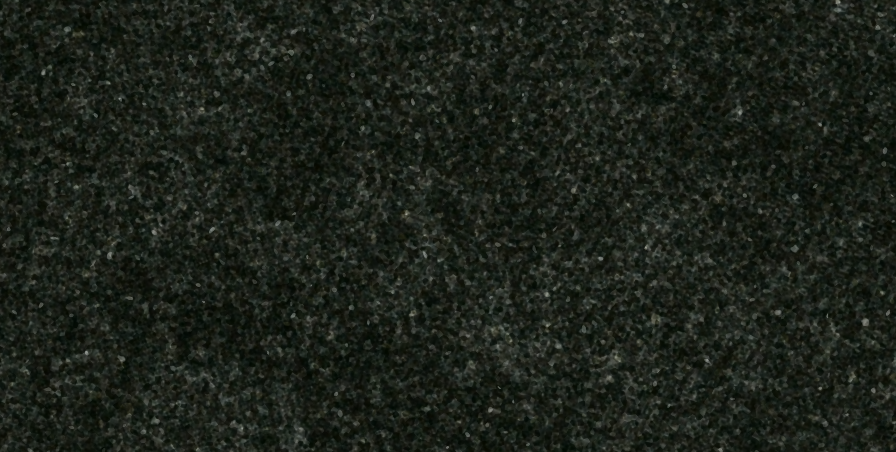
This texture is drawn by a Shadertoy shader. Its source:

```glsl
// Polished dark green-black granite with a fine crystalline grain.
// Small cellular crystals and value noise form a brightness field, mapped
// exponentially to dark tones; olive patches and pale ragged chips lie on top.

float hash(vec2 p) {
    return fract(sin(dot(p, vec2(127.1, 311.7))) * 43758.5453);
}

float valueNoise(vec2 p) {
    vec2 i = floor(p), f = fract(p);
    f = f * f * (3.0 - 2.0 * f);
    return mix(mix(hash(i), hash(i + vec2(1, 0)), f.x),
               mix(hash(i + vec2(0, 1)), hash(i + vec2(1, 1)), f.x), f.y);
}

mat2 rotate(float a) {
    float c = cos(a), s = sin(a);
    return mat2(c, s, -s, c);
}

// Noise layer with zero mean and unit deviation, turned off the canvas axes
float layer(vec2 p, float scale, float angle) {
    return (valueNoise(rotate(angle) * p * scale + angle * 37.0) - 0.5) / 0.2145;
}

// Flat-toned cellular crystals with softened borders, near unit deviation
float crystals(vec2 p, float scale) {
    vec2 q = rotate(0.7) * p * scale, cell = floor(q);
    float tone = 0.0, total = 0.0;
    for (int y = -1; y <= 1; y++) {
        for (int x = -1; x <= 1; x++) {
            vec2 id = cell + vec2(x, y);
            vec2 d = q - id - vec2(hash(id + 5.2), hash(id + 11.8));
            float weight = exp(-12.0 * dot(d, d));
            tone += weight * hash(id + 19.4);
            total += weight;
        }
    }
    return (tone / max(total, 1e-6) - 0.5) / 0.25;
}

// Sparse chips: jittered, randomly turned ellipses with ragged rims
float flecks(vec2 p, float scale, float density) {
    vec2 q = p * scale, cell = floor(q);
    float ragged = valueNoise(q * 6.0) - 0.5;
    float light = 0.0;
    for (int y = -1; y <= 1; y++) {
        for (int x = -1; x <= 1; x++) {
            vec2 id = cell + vec2(x, y);
            vec2 centre = id + vec2(hash(id + 3.7), hash(id + 8.1));
            vec2 d = rotate(6.2832 * hash(id + 15.3)) * (q - centre);
            float size = mix(0.09, 0.19, hash(id + 21.9));
            float r = length(d * vec2(1.0, mix(1.0, 2.2, hash(id + 27.4)))) / size;
            float chip = 1.0 - smoothstep(0.65, 1.25, r + 0.9 * ragged);
            float present = step(hash(id + 33.6), density);
            light = max(light, chip * present * mix(0.35, 1.0, hash(id + 41.2)));
        }
    }
    return light;
}

void mainImage(out vec4 fragColor, in vec2 fragCoord) {
    vec2 p = fragCoord / iResolution.y;

    // Grain: crystals, fine speckle, weak clumps and broad drifts
    float grain = 0.62 * crystals(p, 100.0)
                + 0.52 * layer(p, 180.0, 0.4)
                + 0.26 * layer(p, 52.0, 2.0)
                + 0.19 * layer(p, 18.0, 2.7)
                + 0.17 * layer(p, 5.0, 5.1);
    float light = exp(-2.14 + 0.45 * grain);

    // Olive patches keep the grain inside them; pale chips cover it
    float patches = flecks(p + 7.3, 15.0, 0.6);
    float chips = flecks(p, 23.0, 0.22);
    light = light * (1.0 + 0.75 * patches) + 0.27 * chips;

    // Green-black stone with slight rusty and bluish variation
    vec3 color = light + vec3(-0.021, 0.0, -0.030);
    color += patches * vec3(0.012, 0.008, -0.015);
    color.r += 0.008 * layer(p, 70.0, 3.5);
    color.b += 0.006 * layer(p, 85.0, 4.3);

    fragColor = vec4(clamp(color, 0.0, 1.0), 1.0);
}
```
